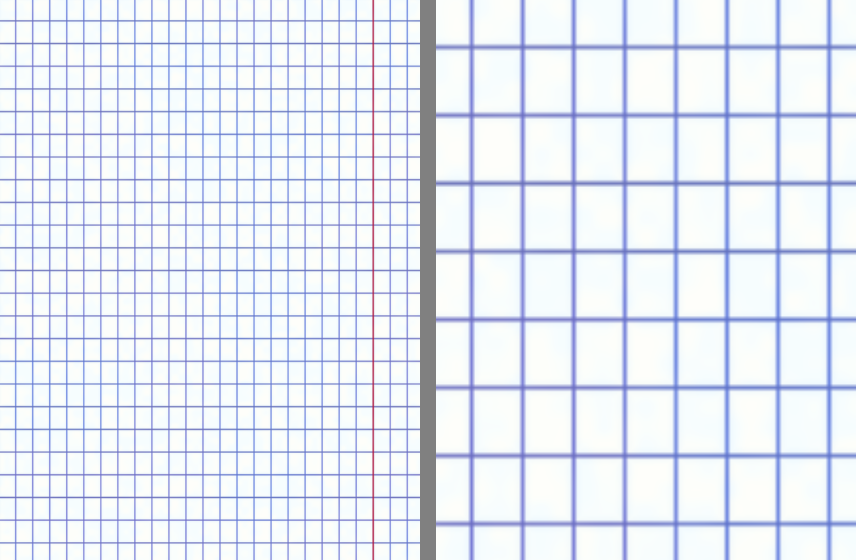
Left: the whole. Right: its middle third, enlarged.
Write a WebGL 1 fragment shader that draws this pattern.

```glsl
precision highp float;
// Squared exercise paper: fine blue rules over near-white paper, with one red
// margin rule. Each rule is a distance to the nearest repeat; hashed value noise
// varies the ink hue and strength and faintly tints the paper.

uniform vec2 u_resolution;

const vec2 PAGE = vec2(1.0, 1.33333);       // page size, in page widths
const vec2 CELL = vec2(0.04054, 0.05404);   // spacing of the rules
const vec2 FIRST = vec2(0.0373, 0.0408);    // first rule from left and bottom
const vec2 RULE_WIDTH = vec2(0.0027, 0.0031);
const float MARGIN_INDEX = 21.0;
const float MARGIN_WIDTH = 0.0034;
const float SOFTNESS = 0.0034;

const vec3 PAPER_COOL = vec3(0.965, 0.992, 0.998);
const vec3 PAPER_WARM = vec3(0.995, 0.998, 0.980);
const vec3 INK_BLUE = vec3(0.34, 0.45, 0.86);
const vec3 INK_VIOLET = vec3(0.43, 0.41, 0.80);
const vec3 INK_GREY = vec3(0.41, 0.45, 0.70);
const vec3 MARGIN_RED = vec3(0.68, 0.10, 0.26);

float hash(vec2 p) {
  vec3 q = fract(vec3(p.xyx) * 0.1031);
  q += dot(q, q.yzx + 33.33);
  return fract((q.x + q.y) * q.z);
}

float valueNoise(vec2 p) {
  vec2 cell = floor(p);
  vec2 f = fract(p);
  f = f * f * (3.0 - 2.0 * f);
  float low = mix(hash(cell), hash(cell + vec2(1.0, 0.0)), f.x);
  float high = mix(hash(cell + vec2(0.0, 1.0)), hash(cell + vec2(1.0, 1.0)), f.x);
  return mix(low, high, f.y);
}

// Soft coverage of a stroke at a distance from its centre line.
float stroke(float dist, float width, float blur) {
  return clamp((0.5 * width - dist) / blur + 0.5, 0.0, 1.0);
}

// Per-rule ink strength with slight fading along the length.
float inkStrength(float index, float along, float seed) {
  float perRule = hash(vec2(index + 7.0, seed));
  float fading = valueNoise(vec2(along * 28.0, index * 3.0 + seed));
  return 0.88 + 0.10 * perRule + 0.08 * (fading - 0.5);
}

vec3 paperColor(vec2 p) {
  float tint = 0.6 * valueNoise(p * 60.0 + 40.0) + 0.4 * valueNoise(p * 22.0 + 11.0);
  return mix(PAPER_COOL, PAPER_WARM, smoothstep(0.2, 0.8, tint));
}

void main() {
  vec2 p = gl_FragCoord.xy / u_resolution * PAGE;
  vec2 pixel = PAGE / u_resolution;
  vec2 blur = max(pixel, vec2(SOFTNESS));

  // Nearest vertical and horizontal rules
  vec2 gridPos = (p - FIRST) / CELL;
  vec2 index = floor(gridPos + 0.5);
  vec2 dist = abs(gridPos - index) * CELL;

  // Paper, slightly cooler beside the rules
  vec3 color = paperColor(p);
  vec2 halo = 1.0 - smoothstep(vec2(0.0), vec2(0.009), dist);
  color -= vec3(0.035, 0.020, 0.003) * max(halo.x, halo.y);

  // Ink drifts between blue and violet, greyer on the horizontals
  float drift = smoothstep(0.3, 0.7, valueNoise(p * 5.0 + 3.0));
  vec3 inkV = mix(INK_BLUE, INK_VIOLET, 0.75 * drift);
  float grey = 0.25 + 0.6 * hash(vec2(index.y + 5.0, 19.0));
  vec3 inkH = mix(mix(INK_BLUE, INK_VIOLET, drift), INK_GREY, grey);

  // Blue rules, leaving the margin column free
  float isMargin = 1.0 - step(0.5, abs(index.x - MARGIN_INDEX));
  float vertical = stroke(dist.x, RULE_WIDTH.x, blur.x) * (1.0 - isMargin);
  float horizontal = stroke(dist.y, RULE_WIDTH.y, blur.y);
  color = mix(color, inkV, vertical * inkStrength(index.x, p.y, 2.0));
  color = mix(color, inkH, horizontal * inkStrength(index.y, p.x, 31.0));

  // Red margin rule
  float margin = stroke(dist.x, MARGIN_WIDTH, blur.x) * isMargin;
  color = mix(color, MARGIN_RED, margin * inkStrength(index.x, p.y, 53.0));

  gl_FragColor = vec4(color, 1.0);
}
```
